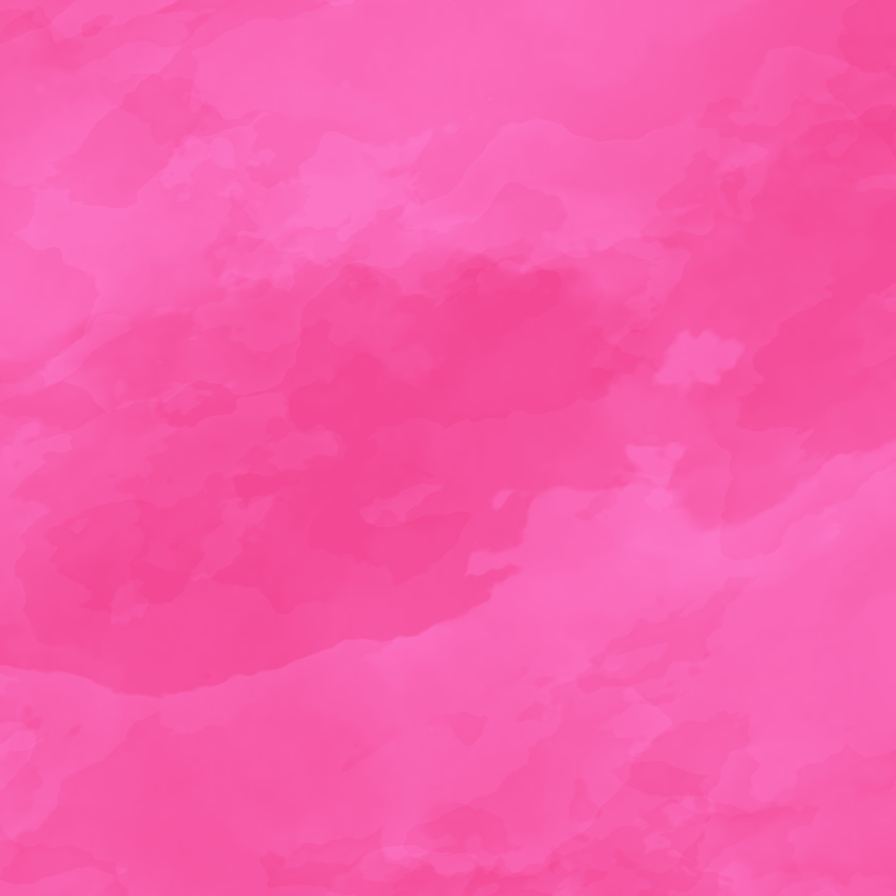
Reproduce this texture procedurally as a Shadertoy shader.

```glsl
// Pink watercolour washes: cloudy pigment with torn, partly lost edges.

float hash(vec2 p) {
    vec3 q = fract(p.xyx * vec3(0.1031, 0.1030, 0.0973));
    q += dot(q, q.yzx + 33.33);
    return fract((q.x + q.y) * q.z);
}

float noise(vec2 p) {
    vec2 i = floor(p), f = fract(p);
    f = f * f * f * (f * (f * 6.0 - 15.0) + 10.0);
    return mix(mix(hash(i), hash(i + vec2(1, 0)), f.x),
               mix(hash(i + vec2(0, 1)), hash(i + vec2(1, 1)), f.x), f.y);
}

float fbm(vec2 p) {
    float sum = 0.0, amp = 0.5;
    for (int i = 0; i < 6; i++) {
        sum += amp * noise(p);
        p = mat2(1.6, 1.2, -1.2, 1.6) * p + 17.3;
        amp *= 0.5;
    }
    return sum;
}

// Ragged field, stretched along a gently rising diagonal
float torn(vec2 p, float seed) {
    vec2 q = mat2(0.94, -0.34, 0.34, 0.94) * p * vec2(1.0, 1.15);
    q += 0.16 * vec2(fbm(p * 4.0 + seed), fbm(p * 4.0 + seed + 40.0));
    float scallop = noise(p * 38.0 + seed) + 0.5 * noise(p * 80.0 + seed);
    return fbm(q * vec2(2.6, 4.2) + seed * 3.7) - 0.5 + 0.025 * (scallop - 0.75);
}

// Crisp rim in places, soft in others, thinning out towards the inside
float wash(float field, vec2 p, float seed, float fade) {
    float lost = smoothstep(0.5, 0.75, noise(p * 4.5 + seed * 5.1));
    float rim = smoothstep(0.0, mix(0.014, 0.14, lost), field);
    return rim * exp(-fade * max(field, 0.0));
}

// Sparse round droplets
float droplets(vec2 p) {
    vec2 cell = floor(p * 14.0);
    float pick = hash(cell + 71.0);
    vec2 centre = 0.25 + 0.5 * vec2(hash(cell + 5.0), hash(cell + 9.0));
    float radius = 0.03 + 0.06 * hash(cell + 3.0);
    float d = length(fract(p * 14.0) - centre);
    float dotMask = 1.0 - smoothstep(radius * 0.5, radius * 1.3, d);
    return dotMask * step(0.9, pick) * (pick > 0.94 ? 1.0 : -0.8);
}

void mainImage(out vec4 fragColor, in vec2 fragCoord) {
    vec2 p = fragCoord / iResolution.xy;

    // Dark diagonal valley between two paler masses
    float valley = p.y - 0.25 - 0.55 * p.x + 0.3 * (fbm(p * 3.0 + 2.0) - 0.5);
    float light = 0.19 + 0.24 * smoothstep(0.02, 0.35, abs(valley));
    light += 0.45 * (fbm(p * vec2(2.2, 3.0) + 11.0) - 0.5);

    // Large pale sheets below and above the valley
    float lower = 0.2 + 0.4 * p.x - p.y + 0.55 * torn(p, 4.0);
    float upper = p.y - 0.46 - 0.36 * p.x + 0.55 * torn(p, 9.0);
    light += 0.38 * wash(lower, p, 1.0, 2.6);
    light += 0.34 * wash(upper, p, 2.0, 1.4) * (1.0 - 0.8 * smoothstep(0.65, 0.95, p.x));

    // Smaller overlapping layers, alternately pale and deep
    for (int i = 0; i < 6; i++) {
        float seed = 13.0 + 7.0 * float(i);
        float strength = i % 2 == 0 ? 0.2 : -0.17;
        light += strength * wash(torn(p * 1.15, seed) - 0.06, p, seed, 6.0);
    }

    // Mottled pigment, paper grain and droplets
    light += 0.16 * (fbm(p * 13.0 + 31.0) - 0.5);
    light += 0.035 * (noise(p * vec2(110.0, 65.0)) - 0.5);
    light += 0.12 * droplets(p);

    light = clamp(light, 0.02, 1.05);
    vec3 deepPink = vec3(0.952, 0.28, 0.575);
    vec3 palePink = vec3(0.986, 0.45, 0.763);
    fragColor = vec4(mix(deepPink, palePink, light), 1.0);
}
```
